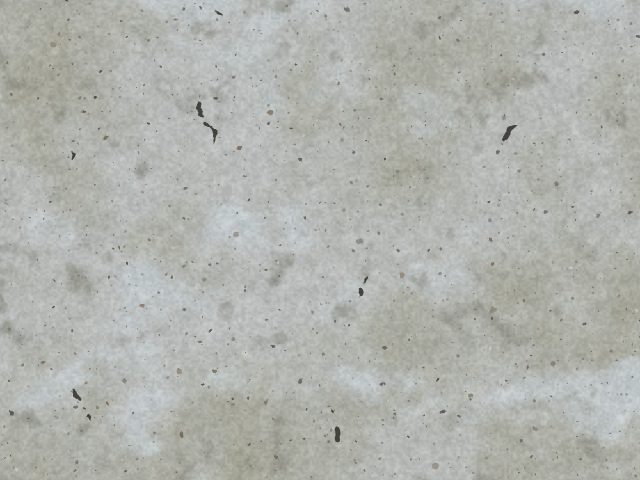
Give the GLSL for this texture, as a Shadertoy shader.

```glsl
// Weathered pale concrete with warm stains, chalky patches, grit, pebbles and short cracks.

const vec3 WARM_STAIN = vec3(0.645, 0.645, 0.592);
const vec3 PALE_CEMENT = vec3(0.722, 0.734, 0.727);
const vec3 COOL_CHALK = vec3(0.775, 0.810, 0.830);
const vec3 GREY_SMUDGE = vec3(0.53, 0.53, 0.49);
const vec3 DARK_GRIT = vec3(0.29, 0.28, 0.26);
const vec3 BROWN_GRIT = vec3(0.44, 0.37, 0.28);
const vec3 PEBBLE = vec3(0.80, 0.81, 0.78);
const vec3 CRACK = vec3(0.22, 0.21, 0.19);

vec3 hash3(vec2 cell, float seed) {
    vec3 h = fract(vec3(cell.xyx + seed) * vec3(0.1031, 0.1030, 0.0973));
    h += dot(h, h.yxz + 33.33);
    return fract((h.xxy + h.yzz) * h.zyx);
}

float noise(vec2 p, float seed) {
    vec2 i = floor(p), f = fract(p);
    f = f * f * (3.0 - 2.0 * f);
    float low = mix(hash3(i, seed).x, hash3(i + vec2(1, 0), seed).x, f.x);
    float high = mix(hash3(i + vec2(0, 1), seed).x, hash3(i + 1.0, seed).x, f.x);
    return mix(low, high, f.y);
}

float fbm(vec2 p, float seed) {
    float sum = 0.0, weight = 0.5;
    for (int i = 0; i < 5; i++) {
        sum += weight * noise(p, seed + float(i) * 7.3);
        p = mat2(1.6, 1.2, -1.2, 1.6) * p;
        weight *= 0.5;
    }
    return sum / 0.97;
}

vec2 rotate(vec2 p, float angle) {
    float c = cos(angle), s = sin(angle);
    return vec2(c * p.x - s * p.y, s * p.x + c * p.y);
}

// Coverage of irregular grains, at most one per cell; radius is in cell units
float grains(vec2 p, float cells, float share, float radius, float blur, float seed) {
    vec2 q = p * cells, id = floor(q);
    vec3 place = hash3(id, seed), shape = hash3(id, seed + 41.7);
    vec2 d = rotate(fract(q) - 0.25 - 0.5 * place.xy, 6.283 * shape.x);
    d.y *= mix(1.0, 1.8, shape.y);
    float size = radius * mix(0.45, 1.0, shape.z * shape.z);
    float dist = length(d) + size * 0.7 * (noise(d * 1.6 / size, seed + place.x * 50.0) - 0.5);
    float soft = blur * cells;
    float mask = 1.0 - smoothstep(size - soft, size + soft, dist);
    return mask * step(place.z, share) * mix(0.45, 1.0, shape.y);
}

// Broken, wandering cracks, mostly upright
float cracks(vec2 p, float cells, float share, float blur, float seed) {
    vec2 q = p * cells, id = floor(q);
    vec3 place = hash3(id, seed), shape = hash3(id, seed + 19.1);
    vec2 d = rotate(fract(q) - 0.35 - 0.3 * place.xy, (shape.x - 0.5) * 1.5);
    d.x += 0.12 * (fbm(vec2(d.y * 9.0, place.x * 40.0), seed) - 0.5);
    float reach = mix(0.08, 0.22, shape.y);
    float taper = 1.0 - smoothstep(0.4 * reach, reach, abs(d.y));
    float width = 0.018 * taper * smoothstep(0.3, 0.75, noise(vec2(d.y * 28.0, place.y * 30.0), seed));
    float soft = blur * cells;
    float mask = 1.0 - smoothstep(width - soft, width + soft, abs(d.x));
    return mask * smoothstep(0.0, 0.008, width) * step(place.z, share);
}

// Broad stains, chalky patches and small smudges
vec3 cement(vec2 p) {
    vec2 warped = p + 0.10 * vec2(fbm(p * 5.0, 3.0), fbm(p * 5.0, 9.0));
    float broad = fbm(warped * 2.3, 21.0);
    float patchy = fbm(warped * 9.0, 35.0);
    vec3 color = mix(WARM_STAIN, PALE_CEMENT, smoothstep(0.28, 0.66, 0.65 * broad + 0.35 * patchy));
    float chalk = smoothstep(0.56, 0.80, fbm(warped * vec2(6.0, 8.5), 52.0));
    color = mix(color, COOL_CHALK, 0.65 * chalk);
    float smudge = smoothstep(0.62, 0.83, fbm(p * 17.0, 67.0));
    return mix(color, GREY_SMUDGE, 0.55 * smudge);
}

// Fine sandy relief, centred on zero
float sand(vec2 p) {
    float fine = noise(p * 210.0, 71.0) - 0.5;
    float medium = noise(rotate(p, 0.6) * 105.0, 83.0) - 0.5;
    float coarse = fbm(p * 38.0, 95.0) - 0.5;
    return 0.070 * fine + 0.045 * medium + 0.075 * coarse;
}

void mainImage(out vec4 fragColor, in vec2 fragCoord) {
    vec2 p = fragCoord / iResolution.y;
    float blur = max(0.0013, 0.6 / iResolution.y);

    vec3 color = cement(p) + sand(p) * vec3(1.0, 1.0, 1.06);

    // Pale pebbles and brown grains
    color = mix(color, PEBBLE, 0.8 * grains(p, 13.0, 0.15, 0.13, blur, 11.0));
    color = mix(color, PEBBLE, 0.6 * grains(p, 34.0, 0.13, 0.13, blur, 23.0));
    color = mix(color, BROWN_GRIT, 0.85 * grains(p, 15.0, 0.22, 0.11, blur, 37.0));
    color = mix(color, BROWN_GRIT, 0.7 * grains(p, 36.0, 0.12, 0.13, blur, 59.0));

    // Dark grit in three sizes, then cracks
    color = mix(color, DARK_GRIT, 0.9 * grains(p, 17.0, 0.13, 0.11, blur, 73.0));
    color = mix(color, DARK_GRIT, 0.85 * grains(p, 32.0, 0.15, 0.12, blur, 97.0));
    color = mix(color, DARK_GRIT, 0.7 * grains(p, 58.0, 0.16, 0.14, blur, 113.0));
    color = mix(color, CRACK, 0.9 * cracks(p, 3.4, 0.5, blur, 131.0));

    fragColor = vec4(clamp(color, 0.0, 1.0), 1.0);
}
```
